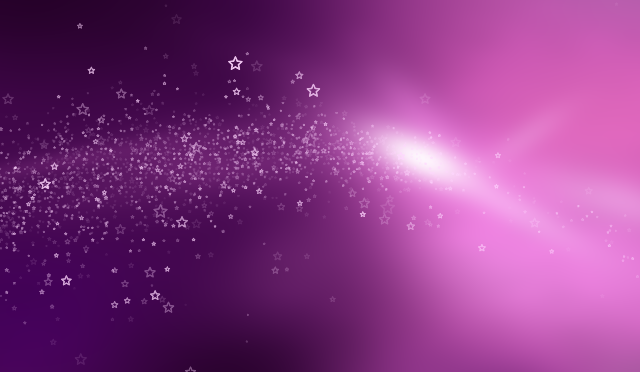
A WebGL 1 fragment shader for this background:

```glsl
precision highp float;

uniform vec2 u_resolution;

const float ASPECT = 1.718;
const int STAR_LAYERS = 9;

const vec3 NIGHT = vec3(0.13, 0.0, 0.14);
const vec3 PLUM = vec3(0.27, 0.03, 0.31);
const vec3 VIOLET = vec3(0.28, 0.0, 0.38);
const vec3 ORCHID = vec3(0.51, 0.19, 0.51);
const vec3 MAGENTA = vec3(0.76, 0.31, 0.68);
const vec3 ROSE = vec3(0.93, 0.43, 0.78);
const vec3 PINK = vec3(0.95, 0.53, 0.90);
const vec3 MAUVE = vec3(0.64, 0.36, 0.62);
const vec3 PALE = vec3(1.0, 0.84, 1.0);

vec3 hash3(vec3 p) {
  p = fract(p * vec3(0.1031, 0.1030, 0.0973));
  p += dot(p, p.yxz + 33.33);
  return fract((p.xxy + p.yxx) * p.zyx);
}

float valueNoise(vec2 p) {
  vec2 i = floor(p);
  vec2 f = fract(p);
  f = f * f * (3.0 - 2.0 * f);
  float low = mix(hash3(vec3(i, 5.0)).x, hash3(vec3(i + vec2(1, 0), 5.0)).x, f.x);
  float high = mix(hash3(vec3(i + vec2(0, 1), 5.0)).x, hash3(vec3(i + 1.0, 5.0)).x, f.x);
  return mix(low, high, f.y);
}

float fbm(vec2 p) {
  float sum = 0.0;
  float amplitude = 0.5;
  for (int i = 0; i < 3; i++) {
    sum += amplitude * valueNoise(p);
    p = mat2(1.6, 1.2, -1.2, 1.6) * p + 7.3;
    amplitude *= 0.5;
  }
  return sum;
}

// Soft rotated ellipse
float glow(vec2 p, vec2 center, vec2 radius, float angle) {
  float c = cos(angle);
  float s = sin(angle);
  vec2 q = mat2(c, -s, s, c) * (p - center) / radius;
  return exp(-dot(q, q));
}

// Signed distance to a five-pointed star
float starDistance(vec2 p, float radius) {
  const vec2 k = vec2(0.809, -0.588);
  p.x = abs(p.x);
  p -= 2.0 * max(dot(k, p), 0.0) * k;
  p -= 2.0 * max(dot(vec2(-k.x, k.y), p), 0.0) * vec2(-k.x, k.y);
  p.x = abs(p.x);
  p.y -= radius;
  vec2 edge = 0.48 * vec2(-k.y, k.x) - vec2(0, 1);
  float h = clamp(dot(p, edge) / dot(edge, edge), 0.0, radius);
  return length(p - edge * h) * sign(p.y * edge.x - p.x * edge.y);
}

// Height of the arching star stream
float streamHeight(float x) {
  float d = x - 0.85;
  float right = max(d, 0.0);
  return 0.6 - 0.2 * d * d - 0.18 * right * right;
}

// One grid of outlined stars, thinning out away from the stream
float starLayer(vec2 p, float cell, float spread, float amount, float seed, float pixel) {
  vec2 grid = p / cell + seed * 0.37;
  vec2 id = floor(grid);
  vec2 local = (fract(grid) - 0.5) * cell;
  vec3 place = hash3(vec3(id, seed));
  vec3 look = hash3(vec3(id, seed + 40.0));
  vec2 center = (id + 0.5 - seed * 0.37) * cell;
  float width = spread * mix(1.25, 0.6, smoothstep(0.2, 1.2, center.x));
  float offset = (center.y - streamHeight(center.x)) / width;
  float density = amount * exp(-offset * offset);
  density *= 1.0 - 0.88 * smoothstep(1.08, 1.32, center.x);
  float radius = cell * mix(0.12, 0.2, look.x);
  float d = abs(starDistance(local - (place.xy - 0.5) * cell * 0.58, radius));
  float stroke = radius * 0.05;
  float line = 1.0 - smoothstep(stroke, stroke + pixel, d);
  return line * step(place.z, density) * mix(0.12, 1.0, look.y * look.y);
}

// Dark plum on the left, luminous pink on the right
vec3 backdrop(vec2 p) {
  vec3 c = mix(PLUM, MAGENTA, smoothstep(0.58, 1.42, p.x));
  c = mix(c, NIGHT, 0.9 * glow(p, vec2(0.0, 1.05), vec2(0.6, 0.27), -0.1));
  c = mix(c, VIOLET, 0.8 * glow(p, vec2(0.05, 0.16), vec2(0.38, 0.24), 0.0));
  c = mix(c, NIGHT, 0.75 * glow(p, vec2(0.62, -0.02), vec2(0.3, 0.18), 0.15));
  c = mix(c, ORCHID, 0.5 * glow(p, vec2(0.8, 0.28), vec2(0.22, 0.13), 0.4));
  c = mix(c, ROSE, 0.95 * glow(p, vec2(1.62, 0.66), vec2(0.42, 0.23), 0.1));
  c = mix(c, MAUVE, 0.75 * glow(p, vec2(1.75, 1.05), vec2(0.4, 0.16), 0.0));
  c = mix(c, PINK, 0.95 * glow(p, vec2(1.36, 0.3), vec2(0.26, 0.18), -0.4));
  c = mix(c, PINK, 0.9 * glow(p, vec2(1.62, 0.3), vec2(0.32, 0.2), -0.4));
  c = mix(c, ORCHID, 0.85 * glow(p, vec2(1.34, -0.06), vec2(0.32, 0.13), -0.15));
  return mix(c, MAUVE, 0.7 * glow(p, vec2(1.74, -0.03), vec2(0.18, 0.11), -0.3));
}

// Veils and the bright heart of the stream
vec3 addLight(vec3 c, vec2 p, float wisp) {
  c = mix(c, ORCHID, 0.75 * wisp * glow(p, vec2(0.6, 0.57), vec2(0.45, 0.11), 0.15));
  c = mix(c, ORCHID, 0.5 * wisp * glow(p, vec2(0.15, 0.56), vec2(0.35, 0.03), 0.2));
  c = mix(c, ORCHID, 0.35 * wisp * glow(p, vec2(0.9, 0.78), vec2(0.3, 0.07), -0.3));
  c = mix(c, PINK, 0.8 * glow(p, vec2(1.14, 0.57), vec2(0.27, 0.12), -0.4));
  c = mix(c, PINK, 0.4 * glow(p, vec2(1.14, 0.67), vec2(0.18, 0.06), -0.85));
  c = mix(c, PALE, 0.4 * glow(p, vec2(1.36, 0.45), vec2(0.22, 0.045), -0.5));
  c = mix(c, PALE, 0.2 * glow(p, vec2(1.41, 0.63), vec2(0.13, 0.04), 0.6));
  c = mix(c, PALE, 0.35 * glow(p, vec2(1.67, 0.46), vec2(0.22, 0.06), -0.25));
  return mix(c, vec3(1), 0.92 * glow(p, vec2(1.13, 0.575), vec2(0.14, 0.055), -0.4));
}

void main() {
  vec2 p = gl_FragCoord.xy / u_resolution * vec2(ASPECT, 1.0);
  float pixel = 1.0 / u_resolution.y;
  float wisp = 0.45 + fbm(vec2(p.x * 2.0, (p.y - 0.2 * p.x) * 8.0));
  float cloud = fbm(p * vec2(2.5, 4.0) + 3.0);
  vec3 color = addLight(backdrop(p) * (0.9 + 0.2 * cloud), p, wisp);

  // Fine dust first, then larger and sparser stars
  for (int i = 0; i < STAR_LAYERS; i++) {
    float t = float(i) / float(STAR_LAYERS - 1);
    float cell = mix(0.013, 0.1, t * t * t);
    float spread = mix(0.085, 0.38, t * t);
    float amount = mix(0.5, 0.17, sqrt(t));
    vec2 shifted = p + vec2(0.0, 0.09 * t * t);
    float star = starLayer(shifted, cell, spread, amount, float(i) + 1.0, pixel);
    color = mix(color, PALE, star * mix(0.5, 0.9, t));
  }
  gl_FragColor = vec4(color, 1.0);
}
```
